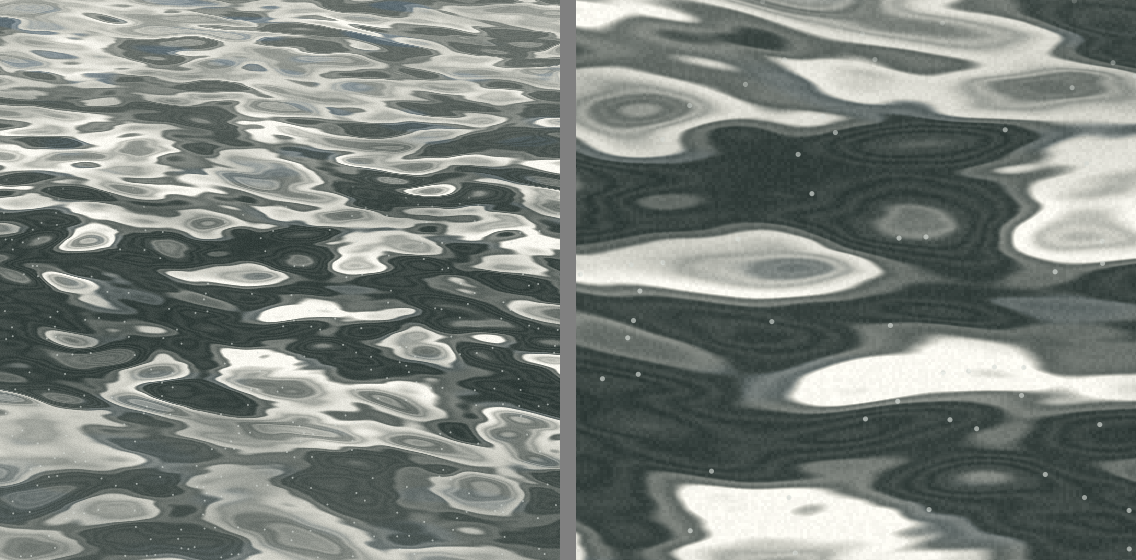
Left, the full canvas; right, a detail of the centre.
Write a Shadertoy shader that draws this texture.

```glsl
// Rippled water under a pale sky, seen at a low angle. Scattered cellular bumps
// in a perspective grid form a swell; its height is folded through a tone curve
// so that each ripple shows rims, bright bands and a darker eye.

vec3 hash3(vec2 cell) {
    vec3 q = fract(vec3(cell.xyx) * vec3(0.1031, 0.1030, 0.0973));
    q += dot(q, q.yxz + 33.33);
    return fract((q.xxy + q.yzz) * q.zyx);
}

// Cellular noise: one smooth bump or hollow per cell, roughly -1 to 1
float bumps(vec2 p) {
    vec2 cell = floor(p);
    float sum = 0.0;
    for (int j = -1; j <= 1; j++)
    for (int i = -1; i <= 1; i++) {
        vec2 id = cell + vec2(i, j);
        vec3 rnd = hash3(id + 71.0);
        vec2 d = p - id - rnd.xy;
        float k = max(0.0, 1.0 - dot(d, d));
        sum += (rnd.z * 2.0 - 1.0) * k * k * k;
    }
    return sum;
}

// Perspective: ripples grow towards the viewer and lean down to the right
vec2 waterPlane(vec2 uv) {
    float depth = 1.0 - uv.y - 0.07 * (uv.x - 0.5);
    vec2 p = vec2((uv.x - 0.5) / (0.085 + 0.03 * depth),
                  log(1.0 + 1.6 * max(depth, -0.1)) / 0.025);
    p.y += 0.30 * sin(p.x * 0.9 + p.y * 0.23) + 0.12 * sin(p.x * 2.3 - p.y * 0.5 + 1.0);
    p.x += 0.25 * sin(p.y * 0.9 + p.x * 0.4) + 0.10 * sin(p.y * 2.1 + 2.0);
    return p;
}

// Folded reflection curve: pale eye, dark water, grey rim, bright band, grey core
float reflection(float h) {
    float tone = 0.09 + 0.32 * smoothstep(-0.78, -1.0, h);
    tone += 0.31 * smoothstep(-0.24, -0.15, h);
    tone -= 0.11 * smoothstep(-0.13, -0.03, h);
    tone += 0.62 * smoothstep(-0.03, 0.08, h);
    tone -= 0.24 * smoothstep(0.14, 0.36, h);
    tone -= 0.26 * smoothstep(0.42, 0.68, h);
    tone += 0.18 * smoothstep(0.74, 0.92, h);
    return tone;
}

vec3 waterColour(float tone) {
    vec3 deep = vec3(0.17, 0.215, 0.205);
    vec3 slate = vec3(0.43, 0.455, 0.435);
    vec3 cloud = vec3(0.81, 0.81, 0.775);
    vec3 glare = vec3(0.985, 0.98, 0.95);
    vec3 c = mix(deep, slate, clamp(tone / 0.38, 0.0, 1.0));
    c = mix(c, cloud, clamp((tone - 0.38) / 0.40, 0.0, 1.0));
    return mix(c, glare, clamp((tone - 0.78) / 0.18, 0.0, 1.0));
}

void mainImage(out vec4 fragColor, in vec2 fragCoord) {
    vec2 uv = fragCoord / iResolution.xy;
    vec2 p = waterPlane(uv);
    float far = smoothstep(0.55, 0.95, uv.y);
    float near = 1.0 - smoothstep(0.18, 0.30, uv.y + 0.14 * (uv.x - 0.4));
    float middle = (1.0 - far) * (1.0 - near);

    // Swell height from broad, main and fine ripples
    float broad = bumps(p * vec2(0.32, 0.30) + 17.0);
    float h = 0.95 * bumps(p * mix(1.0, 0.8, near)) + 0.30 * broad
            + 0.24 * bumps(p * vec2(1.5, 1.8) + 40.0)
            + 0.08 * bumps(p * vec2(2.6, 3.8) + 9.0);
    h += 0.10 * far - 0.03 * near - 0.15 * middle;

    // Tone: glassy contrast in the middle, softer near and far
    float tone = reflection(h);
    float patches = bumps(p * vec2(0.6, 0.7) + 93.0);
    tone *= 0.93 + 0.30 * patches;
    tone += 0.045 * sin(h * 30.0) * smoothstep(0.1, 0.4, abs(h));
    tone = mix(tone, 0.74 + 0.08 * broad, 0.40 * far);
    tone = mix(tone, 0.38 + 0.22 * broad, 0.34 * near);
    vec3 colour = waterColour(tone);

    // Blue sky glints on the slopes of distant and dark ripples
    float blue = smoothstep(0.2, 0.6, bumps(p * vec2(0.8, 1.1) + 55.0));
    blue *= smoothstep(0.1, 0.3, tone) * (1.0 - smoothstep(0.5, 0.75, tone));
    colour += vec3(-0.03, 0.0, 0.045) * blue * (0.3 + 0.7 * far);

    // Floating specks
    vec2 g = uv * 64.0;
    vec3 rnd = hash3(floor(g) + 5.0);
    float dist = length(fract(g) - 0.2 - 0.6 * rnd.xy);
    float aa = 64.0 / iResolution.y;
    float speck = 1.0 - smoothstep(0.09 - 0.5 * aa, 0.09 + 0.8 * aa, dist);
    speck *= step(0.88, rnd.z) * (1.0 - smoothstep(0.55, 0.75, uv.y));
    colour = mix(colour, vec3(0.84, 0.86, 0.84), 0.65 * speck);

    // Fine surface grain
    colour += 0.05 * (hash3(floor(uv * 512.0)).x - 0.5);
    fragColor = vec4(clamp(colour, 0.0, 1.0), 1.0);
}
```
